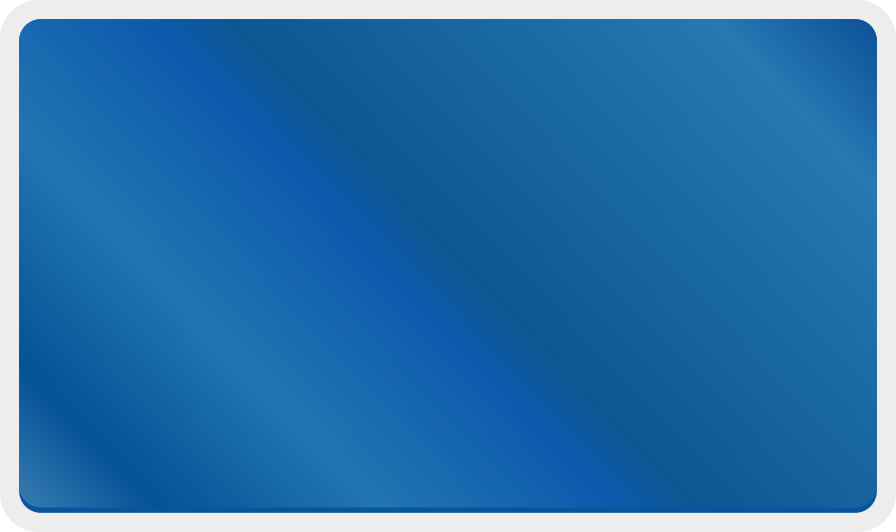
A WebGL 1 fragment shader for this background:

```glsl
precision highp float;
// A glossy blue panel with rounded corners inside a pale grey frame.
// Diagonal bands come from one chain of colour blends along a slanted axis;
// rounded-box distances cut out the frame, the panel and its lower lip.

uniform vec2 u_resolution;

// Signed distance to a rounded box given by its lower-left and upper-right corners
float roundedBox(vec2 p, vec2 low, vec2 high, float radius) {
  vec2 q = abs(p - 0.5 * (low + high)) - 0.5 * (high - low) + radius;
  return length(max(q, 0.0)) + min(max(q.x, q.y), 0.0) - radius;
}

// Coverage of a shape, softened over about one pixel
float coverage(float distance) {
  return clamp(0.5 - distance * u_resolution.y, 0.0, 1.0);
}

// Linear blend position between two stops
float ramp(float from, float to, float t) {
  return clamp((t - from) / (to - from), 0.0, 1.0);
}

// Metallic sheen from the lower-left corner to the upper-right corner
vec3 sheen(float t) {
  vec3 color = vec3(0.22, 0.49, 0.70);
  color = mix(color, vec3(0.02, 0.32, 0.59), ramp(-0.882, -0.621, t));
  color = mix(color, vec3(0.13, 0.46, 0.69), ramp(-0.621, -0.202, t));
  color = mix(color, vec3(0.05, 0.35, 0.68), ramp(-0.202, 0.248, t));
  color = mix(color, vec3(0.05, 0.34, 0.57), ramp(0.248, 0.395, t));
  color = mix(color, vec3(0.15, 0.47, 0.70), ramp(0.395, 1.311, t));
  return mix(color, vec3(0.05, 0.31, 0.59), ramp(1.311, 1.614, t));
}

void main() {
  // Canvas height is one unit
  vec2 p = gl_FragCoord.xy / u_resolution.y;
  vec2 canvas = vec2(u_resolution.x / u_resolution.y, 1.0);

  // Pale frame on white
  float frame = roundedBox(p, vec2(0.0), canvas, 0.072);
  vec3 color = mix(vec3(1.0), vec3(0.93), coverage(frame));

  // Panel base, visible as a thin lip along the bottom
  vec2 panelTop = canvas - 0.036;
  float panel = roundedBox(p, vec2(0.036), panelTop, 0.041);
  color = mix(color, vec3(0.04, 0.33, 0.61), coverage(panel));

  // Glossy face
  float face = roundedBox(p, vec2(0.036, 0.046), panelTop, 0.041);
  float slant = p.x - 0.96 * (1.0 - p.y);
  color = mix(color, sheen(slant), coverage(face));

  gl_FragColor = vec4(color, 1.0);
}
```
